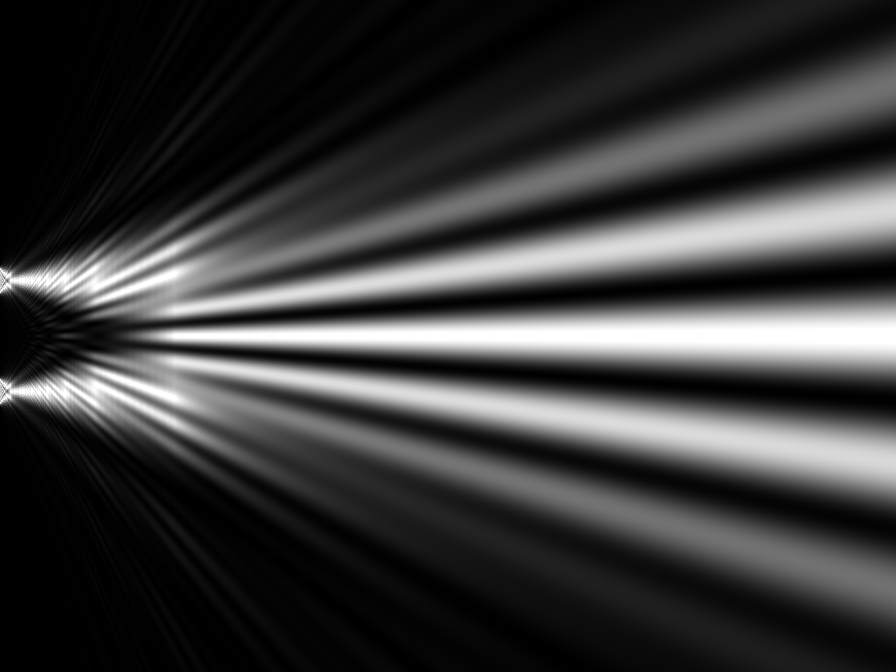
Write a WebGL 2 fragment shader that draws this background.

```glsl
#version 300 es
precision highp float;

uniform vec2 u_resolution;
out vec4 fragColor;

const float HALF_PI = 1.5707963;
const float WAVELENGTH = 0.0238;
const float SLIT_OFFSET = 0.0825;
const float SLIT_WIDTH = 0.0415;
const float NEAR_FIELD_END = 0.28;
const int PEAK_STEPS = 48;

// Rational approximation of the Fresnel integrals (C, S)
vec2 fresnel(float t) {
  float w = abs(t);
  float f = (1.0 + 0.926 * w) / (2.0 + w * (1.792 + 3.104 * w));
  float g = 1.0 / (2.0 + w * (4.142 + w * (3.492 + 6.67 * w)));
  float phase = HALF_PI * w * w;
  float s = sin(phase);
  float c = cos(phase);
  return sign(t) * vec2(0.5 + f * s - g * c, 0.5 - f * c - g * s);
}

// Complex wave amplitude behind one slit
vec2 slitWave(float y, float centre, float width, float scale) {
  float d = centre - y;
  return fresnel((d + 0.5 * width) * scale) - fresnel((d - 0.5 * width) * scale);
}

// Intensity of the two interfering waves
float interference(float y, float offset, float width, float scale) {
  vec2 wave = slitWave(y, offset, width, scale)
            + slitWave(y, -offset, width, scale);
  return dot(wave, wave);
}

// Brightest intensity at one distance from the slits
float columnPeak(float x, float offset, float width, float scale) {
  float peak = interference(0.0, offset, width, scale);
  if (x < NEAR_FIELD_END) {
    float range = 2.3 * offset;
    for (int i = 1; i <= PEAK_STEPS; i++) {
      float y = range * float(i) / float(PEAK_STEPS);
      peak = max(peak, interference(y, offset, width, scale));
    }
  }
  return peak;
}

void main() {
  vec2 p = gl_FragCoord.xy / u_resolution.y;
  p.y -= 0.5;
  float x = max(p.x, 0.001);
  float scale = sqrt(2.0 / (WAVELENGTH * x));

  // Light level relative to the peak of each column
  float light = interference(p.y, SLIT_OFFSET, SLIT_WIDTH, scale);
  light /= columnPeak(x, SLIT_OFFSET, SLIT_WIDTH, scale);
  fragColor = vec4(vec3(clamp(1.03 * light, 0.0, 1.0)), 1.0);
}
```
